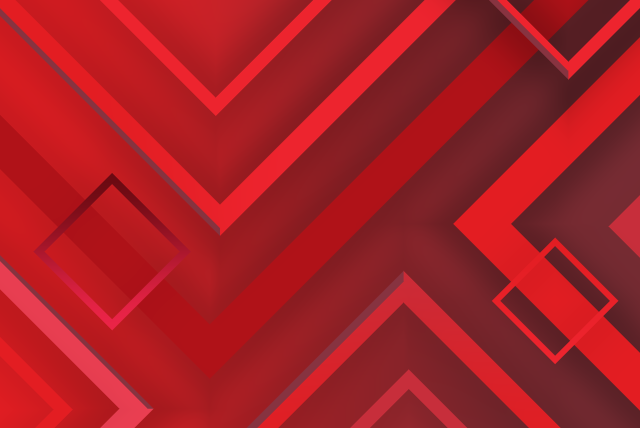
This background is drawn by a Shadertoy shader. Its source:

```glsl
// Layered red chevrons and two outlined diamonds over a red-to-wine gradient.
// Every shape is a 45 degree distance field, painted back to front with a soft
// shadow; some chevrons carry a dark lip along one arm. Canvas height is 1.

const vec2 UP = vec2(0.0, 1.0);
const vec2 RIGHT = vec2(1.0, 0.0);
const float DIAGONAL = 0.7071; // axis length to perpendicular length

const vec3 RED = vec3(0.89, 0.115, 0.135);
const vec3 WINE = vec3(0.49, 0.18, 0.21);
const vec3 CRIMSON = vec3(0.69, 0.07, 0.095);
const vec3 SCARLET = vec3(0.93, 0.14, 0.18);
const vec3 ROSE = vec3(0.78, 0.18, 0.23);
const vec3 PINK = vec3(0.92, 0.245, 0.32);
const vec3 MAROON = vec3(0.42, 0.04, 0.07);
const vec3 MAGENTA = vec3(0.92, 0.14, 0.28);
const vec3 LIP = vec3(0.53, 0.20, 0.25);

// Antialiased coverage of a signed distance, negative inside
float cover(float d) {
    return clamp(0.5 - d * iResolution.y, 0.0, 1.0);
}

// Distance to the band between depth 0 and width
float bandDistance(float depth, float width) {
    return (abs(depth - 0.5 * width) - 0.5 * width) * DIAGONAL;
}

// Soft darkening around a shape, stronger toward the right
vec3 shade(vec3 base, float d, float x, float strength) {
    float reach = max(d, 0.0) / 0.07;
    float amount = strength * mix(0.45, 1.0, smoothstep(0.0, 0.8, x));
    return base * (1.0 - amount * exp(-reach * reach));
}

// V band: opening is the direction it widens; the sign of lip picks its arm
vec3 chevron(vec3 base, vec2 p, vec2 tip, vec2 opening, float width,
             float lip, float shadow, vec3 colour) {
    vec2 q = p - tip;
    float side = q.x * opening.y - q.y * opening.x;
    float depth = dot(q, opening) - abs(side);
    float d = bandDistance(depth, width);
    float lipDistance = max((depth - abs(lip)) * DIAGONAL, -side * sign(lip));
    float lipMask = cover(lipDistance) * abs(sign(lip));
    vec3 face = mix(colour, LIP, lipMask);
    return mix(shade(base, d, p.x, shadow), face, cover(d));
}

// Outlined square standing on a corner, blended from bottom to top colour
vec3 diamond(vec3 base, vec2 p, vec2 centre, float radius, float width,
             vec3 bottom, vec3 top) {
    vec2 q = p - centre;
    float depth = radius - abs(q.x) - abs(q.y);
    float d = bandDistance(depth, width);
    vec3 colour = mix(bottom, top, smoothstep(-radius, radius, q.y));
    return mix(shade(base, d, p.x, 0.04), colour, cover(d));
}

void mainImage(out vec4 fragColor, in vec2 fragCoord) {
    vec2 p = fragCoord / iResolution.y;

    // Background gradient
    float across = fragCoord.x / iResolution.x;
    vec3 col = mix(RED, WINE, smoothstep(0.0, 1.0, across));

    // Nested chevrons opening upward
    vec3 bright = mix(RED, SCARLET, smoothstep(0.2, 0.7, p.x));
    col = chevron(col, p, vec2(0.490, 0.115), UP, 0.127, 0.0, 0.25, CRIMSON);
    col = chevron(col, p, vec2(0.514, 0.449), UP, 0.073, -0.018, 0.25, bright);
    col = chevron(col, p, vec2(0.504, 0.729), UP, 0.043, 0.0, 0.20, SCARLET);

    // Chevron and solid wedge opening to the right
    col = chevron(col, p, vec2(1.059, 0.477), RIGHT, 0.135, 0.0, 0.27, RED);
    col = chevron(col, p, vec2(1.422, 0.471), RIGHT, 1.0, 0.0, 0.06, ROSE);

    // Pair opening downward
    vec3 lower = mix(RED, ROSE, smoothstep(-0.1, 0.5, p.y));
    col = chevron(col, p, vec2(0.943, 0.367), -UP, 0.074, 0.025, 0.18, lower);
    col = chevron(col, p, vec2(0.955, 0.137), -UP, 0.046, 0.0, 0.12, ROSE);

    // Pair opening to the left
    col = chevron(col, p, vec2(0.359, 0.045), -RIGHT, 0.080, 0.014, 0.30, PINK);
    col = chevron(col, p, vec2(0.170, 0.043), -RIGHT, 0.045, 0.0, 0.15, RED);

    // Thin corner chevron
    col = chevron(col, p, vec2(1.328, 0.814), UP, 0.042, -0.020, 0.20, SCARLET);

    // Diamond outlines
    col = diamond(col, p, vec2(0.262, 0.412), 0.184, 0.026, MAGENTA, MAROON);
    col = diamond(col, p, vec2(1.297, 0.297), 0.148, 0.020, SCARLET, RED);

    fragColor = vec4(col, 1.0);
}
```
